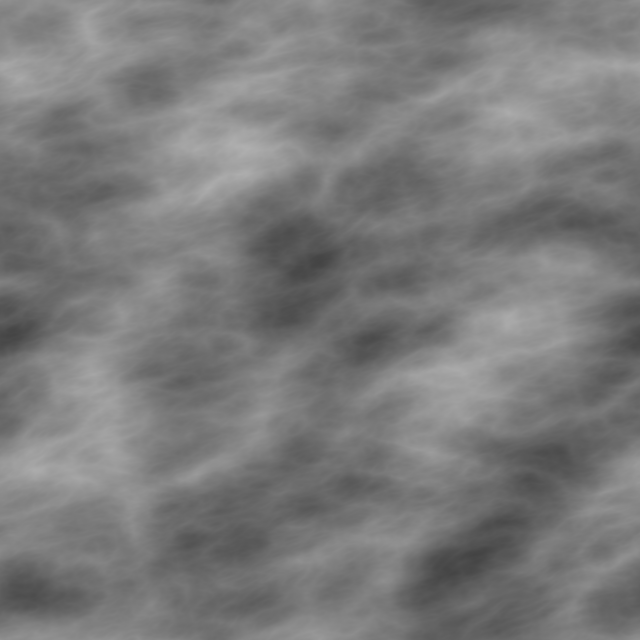
Give the GLSL for this texture, as a Shadertoy shader.

```glsl
// Soft grey smoke: slanted, creased cloud banks that tile seamlessly.

const float MEAN_GREY = 0.487;
const float BANK_CONTRAST = 0.26;
const float WISP_CONTRAST = 0.29;
const float WARP_AMOUNT = 0.018;
const int WISP_OCTAVES = 5;

// Integer hash giving a unit gradient for a lattice point.
vec2 hashGradient(vec2 id, uint seed) {
    uvec2 cell = uvec2(id);
    uint h = cell.x * 1597u + cell.y * 51749u + seed * 7919u;
    h = (h ^ (h >> 15u)) * 73244u + 12345u;
    h = (h ^ (h >> 13u)) * 26699u;
    h ^= h >> 16u;
    float angle = 6.28318 * float(h & 65535u) / 65536.0;
    return vec2(cos(angle), sin(angle));
}

// Contribution of one lattice corner. Corners a whole tile apart share an id.
float cornerValue(vec2 q, vec2 corner, vec2 along, vec2 across, uint seed) {
    float cells = along.x * across.y - along.y * across.x;
    vec2 id = vec2(across.y * corner.x - along.y * corner.y,
                   along.x * corner.y - across.x * corner.x);
    id = floor(mod(id + 0.5, cells));
    return dot(hashGradient(id, seed), q - corner);
}

// Gradient noise on a slanted lattice; whole-number axes make it wrap.
float slantedNoise(vec2 uv, vec2 along, vec2 across, uint seed) {
    vec2 q = vec2(dot(along, uv), dot(across, uv));
    vec2 base = floor(q);
    vec2 f = q - base;
    vec2 blend = f * f * f * (f * (f * 6.0 - 15.0) + 10.0);
    float a = cornerValue(q, base, along, across, seed);
    float b = cornerValue(q, base + vec2(1.0, 0.0), along, across, seed);
    float c = cornerValue(q, base + vec2(0.0, 1.0), along, across, seed);
    float d = cornerValue(q, base + vec2(1.0, 1.0), along, across, seed);
    return mix(mix(a, b, blend.x), mix(c, d, blend.x), blend.y);
}

// Dark puffs split by softly rounded bright creases, centred on zero.
float creasedPuffs(float n, float softness) {
    return 0.175 - sqrt(n * n + softness * softness);
}

// Octaves of creased puffs, each twice as fine and half as strong.
float wisps(vec2 uv, vec2 along, vec2 across, uint seed) {
    float sum = 0.0;
    float strength = 1.0;
    float scale = 1.0;
    for (int i = 0; i < WISP_OCTAVES; i++) {
        float n = slantedNoise(uv, along * scale, across * scale, seed + uint(i));
        sum += strength * creasedPuffs(n, 0.035);
        strength *= 0.5;
        scale *= 2.0;
    }
    return sum;
}

void mainImage(out vec4 fragColor, in vec2 fragCoord) {
    vec2 uv = fragCoord / iResolution.xy;

    // Gentle wrapping warp to loosen the lattice
    vec2 warpAlong = vec2(4.0, 1.0);
    vec2 warpAcross = vec2(-2.0, 5.0);
    vec2 warp = vec2(slantedNoise(uv, warpAlong, warpAcross, 31u),
                     slantedNoise(uv, warpAlong, warpAcross, 47u));
    vec2 p = uv + WARP_AMOUNT * warp;

    // Broad steep banks under finer, flatter wisps
    float banks = slantedNoise(p, vec2(2.0, 1.0), vec2(-3.0, 4.0), 3u);
    float detail = wisps(p, vec2(4.0, 1.0), vec2(-2.0, 8.0), 11u);

    float grey = MEAN_GREY + BANK_CONTRAST * banks + WISP_CONTRAST * detail;
    fragColor = vec4(vec3(clamp(grey, 0.0, 1.0)), 1.0);
}
```
